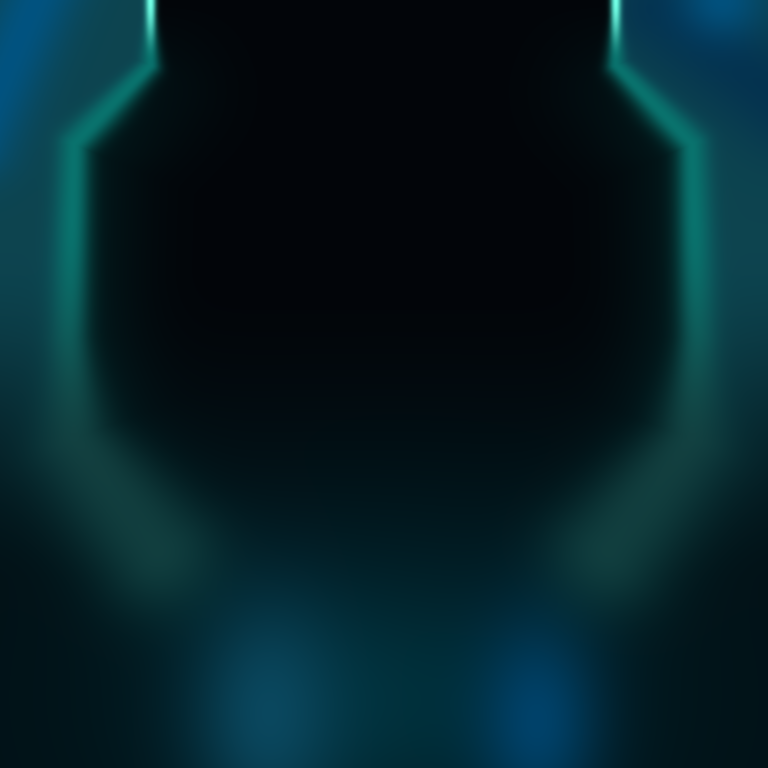
Give the GLSL for this background, as a three.js fragment shader.

```glsl
// Dark chamber framed by two mirrored teal neon rails, with soft blue floor lights.
varying vec2 vUv;

// Colours
const vec3 NIGHT_TOP = vec3(0.006, 0.018, 0.034);
const vec3 NIGHT_LOW = vec3(0.006, 0.068, 0.088);
const vec3 OUTER_TEAL = vec3(0.050, 0.265, 0.310);
const vec3 RAIL_TEAL = vec3(0.035, 0.470, 0.445);
const vec3 RAIL_FADED = vec3(0.090, 0.275, 0.270);
const vec3 RAIL_CORE = vec3(0.450, 1.000, 0.900);
const vec3 HALO_GREEN = vec3(0.000, 0.075, 0.070);
const vec3 STREAK_BLUE = vec3(0.000, 0.330, 0.520);
const vec3 DEEP_BLUE = vec3(0.010, 0.185, 0.310);
const vec3 FLOOR_TEAL = vec3(0.000, 0.200, 0.245);
const vec3 FLOOR_LEFT = vec3(0.045, 0.300, 0.400);
const vec3 FLOOR_RIGHT = vec3(0.000, 0.270, 0.440);

// Rail corners: distance from the centre line, height
const vec2 RAIL_A = vec2(0.303, 1.050);
const vec2 RAIL_B = vec2(0.303, 0.915);
const vec2 RAIL_C = vec2(0.402, 0.812);
const vec2 RAIL_D = vec2(0.409, 0.560);
const vec2 RAIL_E = vec2(0.400, 0.430);
const vec2 RAIL_F = vec2(0.295, 0.285);

const float CENTRE_X = 0.499;
const float CORE_WIDTH = 0.006;
const float HALO_WIDTH = 0.090;

float segmentDistance(vec2 p, vec2 a, vec2 b) {
  vec2 ab = b - a;
  return length(p - a - ab * clamp(dot(p - a, ab) / dot(ab, ab), 0.0, 1.0));
}

float railDistance(vec2 p) {
  float d = segmentDistance(p, RAIL_A, RAIL_B);
  d = min(d, segmentDistance(p, RAIL_B, RAIL_C));
  d = min(d, segmentDistance(p, RAIL_C, RAIL_D));
  d = min(d, segmentDistance(p, RAIL_D, RAIL_E));
  return min(d, segmentDistance(p, RAIL_E, RAIL_F));
}

float ramp(float a, float b, float t) {
  return clamp((t - a) / (b - a), 0.0, 1.0);
}

// Horizontal reach of the rail at a given height
float railReach(float y) {
  float reach = mix(RAIL_C.x, RAIL_B.x, ramp(RAIL_C.y, RAIL_B.y, y));
  return mix(RAIL_F.x, reach, ramp(RAIL_F.y, RAIL_E.y, y));
}

// The rail is sharp at the top and blurs towards the floor
float railWidth(float y) {
  float w = mix(0.026, 0.021, ramp(0.55, 0.82, y));
  w = mix(w, 0.007, ramp(0.84, 0.98, y));
  return mix(0.072, w, smoothstep(0.27, 0.58, y));
}

float bell(float d, float width) {
  return exp(-d * d / (width * width));
}

float blob(vec2 p, vec2 centre, vec2 size) {
  vec2 q = (p - centre) / size;
  return exp(-dot(q, q));
}

void main() {
  vec2 p = vUv;
  vec2 folded = vec2(abs(p.x - CENTRE_X), p.y);
  float d = railDistance(folded);
  float width = railWidth(p.y);

  // Dark interior
  vec3 colour = mix(NIGHT_LOW, NIGHT_TOP, smoothstep(0.28, 0.65, p.y));

  // Floor lights
  colour = mix(colour, FLOOR_TEAL, 0.90 * blob(p, vec2(0.50, 0.09), vec2(0.27, 0.19)));
  colour = mix(colour, FLOOR_LEFT, 0.85 * blob(p, vec2(0.35, 0.07), vec2(0.095, 0.15)));
  colour = mix(colour, FLOOR_RIGHT, 0.90 * blob(p, vec2(0.70, 0.06), vec2(0.080, 0.13)));

  // Space outside the rails, with blue streaks in the upper corners
  vec3 outer = OUTER_TEAL;
  float leftStreak = segmentDistance(p, vec2(0.065, 1.04), vec2(-0.03, 0.82));
  float rightStreak = segmentDistance(p, vec2(0.86, 0.99), vec2(1.02, 0.87));
  outer = mix(outer, STREAK_BLUE, 0.90 * bell(leftStreak, 0.052));
  outer = mix(outer, DEEP_BLUE, 0.85 * bell(rightStreak, 0.070));
  outer = mix(outer, STREAK_BLUE, 0.85 * blob(p, vec2(0.94, 1.0), vec2(0.055, 0.050)));
  float side = folded.x - railReach(p.y);
  float outside = smoothstep(-width, width, side) * smoothstep(0.24, 0.68, p.y);
  colour = mix(colour, outer, outside);

  // Broad halo, then the rail and its bright upper core
  colour += HALO_GREEN * bell(d, HALO_WIDTH) * (1.0 - outside) * (1.0 - ramp(0.80, 1.0, p.y));
  vec3 rail = mix(RAIL_FADED, RAIL_TEAL, smoothstep(0.38, 0.72, p.y));
  float strength = mix(0.72, 0.92, smoothstep(0.30, 0.75, p.y));
  colour = mix(colour, rail, strength * bell(d, width));
  colour = mix(colour, RAIL_CORE, bell(d, CORE_WIDTH) * smoothstep(0.92, 1.0, p.y));

  gl_FragColor = vec4(colour, 1.0);
}
```
